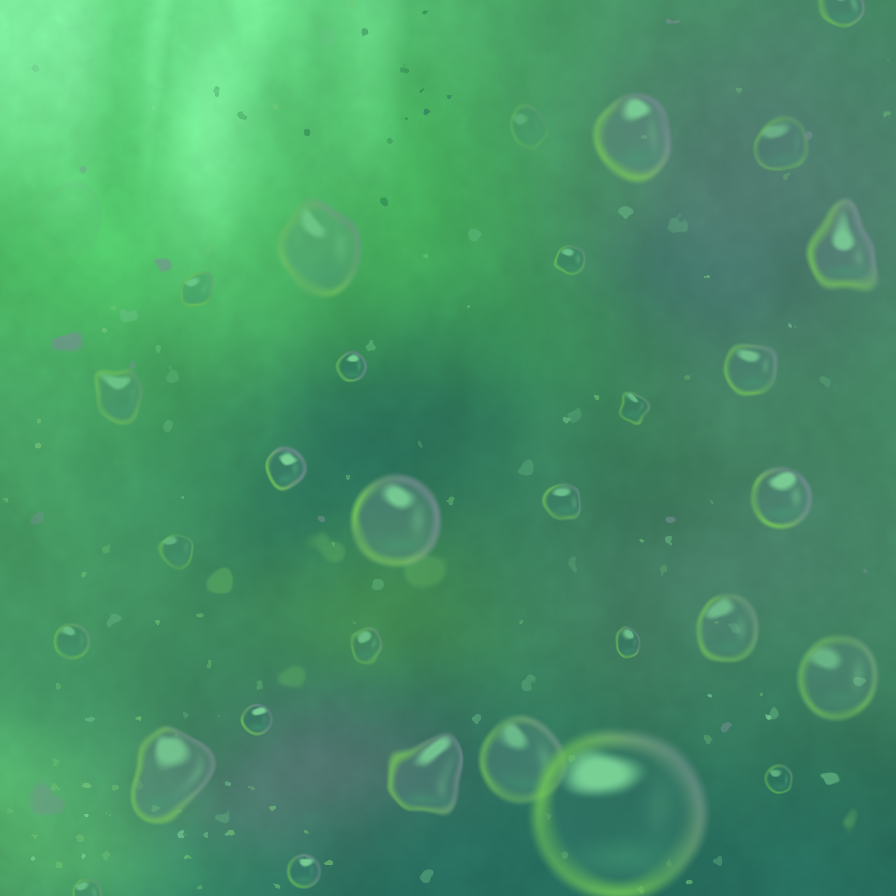
This texture is drawn by a three.js fragment shader. Its source:

```glsl
// Painted underwater scene: soft green and teal washes with light shafts from
// the upper left, scattered wobbly bubbles with lime and lilac rims, and flecks.
// Washes are warped gaussians; bubbles follow a low-discrepancy sequence.
#define BUBBLE_COUNT 34
#define BUBBLE_MIN 0.017
#define BUBBLE_MAX 0.054
#define WOBBLE 0.65
#define WARP 0.15
#define SHAFT_STRENGTH 0.80
#define BRUSH_CONTRAST 0.20
#define LIME vec3(0.48, 0.83, 0.33)
#define LILAC vec3(0.47, 0.56, 0.58)
#define PALE vec3(0.52, 0.88, 0.62)
#define TEAL vec3(0.15, 0.44, 0.38)

varying vec2 vUv;

vec3 hash3(vec2 p) {
  vec3 q = fract(p.xyx * vec3(0.1031, 0.1030, 0.0973));
  q += dot(q, q.yxz + 33.33);
  return fract((q.xxy + q.yzz) * q.zyx);
}

float noise(vec2 p) {
  vec2 i = floor(p), f = fract(p);
  f = f * f * (3.0 - 2.0 * f);
  vec2 e = vec2(0.0, 1.0);
  return mix(mix(hash3(i).x, hash3(i + e.yx).x, f.x),
             mix(hash3(i + e).x, hash3(i + e.yy).x, f.x), f.y);
}

// Each octave is turned to hide the lattice
float fbm(vec2 p) {
  float sum = 0.0, amp = 0.53;
  for (int i = 0; i < 4; i++) {
    sum += amp * noise(p);
    p = mat2(1.6, 1.2, -1.2, 1.6) * p + 17.3;
    amp *= 0.5;
  }
  return sum;
}

// Gaussian falloff, 1 at the centre
float glow(vec2 p, vec2 center, vec2 size) {
  vec2 d = (p - center) / size;
  return exp(-dot(d, d));
}

vec3 water(vec2 uv) {
  vec2 p = uv + WARP * (vec2(fbm(uv * 4.0 + 3.0), fbm(uv * 4.0 + 41.0)) - 0.5);
  vec3 col = mix(vec3(0.15, 0.43, 0.37), vec3(0.24, 0.52, 0.36), smoothstep(0.0, 0.4, p.y));
  col = mix(col, vec3(0.32, 0.49, 0.45), 0.95 * glow(p, vec2(0.83, 0.77), vec2(0.25, 0.22)));
  col = mix(col, vec3(0.26, 0.45, 0.45), 0.70 * glow(p, vec2(0.76, 0.67), vec2(0.11, 0.06)));
  col = mix(col, vec3(0.29, 0.51, 0.42), 0.85 * glow(p, vec2(0.82, 0.37), vec2(0.20, 0.12)));
  col = mix(col, vec3(0.22, 0.55, 0.33), 0.70 * glow(p, vec2(0.58, 0.60), vec2(0.16, 0.12)));
  col = mix(col, vec3(0.22, 0.62, 0.31), 0.85 * glow(p, vec2(0.45, 0.82), vec2(0.14, 0.28)));
  col = mix(col, vec3(0.29, 0.75, 0.38), glow(p, vec2(0.08, 0.79), vec2(0.37, 0.25)));
  col = mix(col, vec3(0.29, 0.65, 0.40), 0.75 * glow(p, vec2(0.0, 0.48), vec2(0.17, 0.18)));
  col = mix(col, vec3(0.17, 0.46, 0.37), 0.95 * glow(p, vec2(0.43, 0.48), vec2(0.21, 0.12)));
  col = mix(col, vec3(0.33, 0.70, 0.42), 0.95 * glow(p, vec2(0.02, 0.08), vec2(0.22, 0.18)));
  col = mix(col, vec3(0.27, 0.57, 0.32), 0.75 * glow(p, vec2(0.41, 0.32), vec2(0.12, 0.07)));
  col = mix(col, vec3(0.33, 0.47, 0.45), 0.90 * glow(p, vec2(0.32, 0.13), vec2(0.14, 0.09)));
  col = mix(col, vec3(0.41, 0.89, 0.53), glow(p, vec2(0.10, 1.06), vec2(0.42, 0.25)));

  // Slanted shafts of light
  float x = uv.x - 0.08 * (uv.y - 0.8);
  float streak = smoothstep(0.25, 0.70, noise(vec2(x * 15.0, uv.y * 1.5)) * 0.6 + 0.4 * noise(vec2(x * 37.0, uv.y * 3.0)));
  float lit = smoothstep(0.70, 0.98, uv.y) * (1.0 - smoothstep(0.15, 0.60, uv.x));
  lit = max(lit * streak, 0.85 * glow(vec2(x, uv.y), vec2(0.23, 0.87), vec2(0.05, 0.14)));
  col = mix(col, vec3(0.53, 0.97, 0.66), SHAFT_STRENGTH * lit);

  // Broad and fine brush variation
  return col * (1.0 + BRUSH_CONTRAST * (fbm(uv * vec2(10.0, 7.0)) - 0.5)
                    + 0.06 * (fbm(uv * 60.0) - 0.5));
}

// One irregular patch per grid cell, kept where its hash falls below density
vec3 flecks(vec3 col, vec2 p, float cells, float size, float soft, float density, vec3 tintA, vec3 tintB) {
  vec2 id = floor(p * cells);
  vec3 rnd = hash3(id + cells * 7.0), pick = hash3(id + 91.0);
  vec2 q = fract(p * cells) - 0.5 - 0.5 * (rnd.xy - 0.5);
  float d = length(q * vec2(1.0, 0.75 + 0.7 * pick.y)) + size * 1.1 * (noise(q * 1.3 / size + rnd.xy * 50.0) - 0.5);
  float radius = size * mix(0.45, 1.0, pick.z);
  float mask = (1.0 - smoothstep(radius * (1.0 - soft), radius, d)) * step(rnd.z, density);
  return mix(col, mix(tintA, tintB, step(0.72, pick.x)), mask * mix(0.25, 0.65, pick.y));
}

vec3 bubble(vec3 col, vec2 p, vec2 center, float radius, vec3 rnd, float strength) {
  vec2 q = (p - center) / radius;
  if (dot(q, q) > 4.0) return col;
  vec2 bend = vec2(noise(q * 1.1 + rnd.xy * 40.0), noise(q * 1.1 + rnd.yz * 40.0 + 9.0)) - 0.5;
  q = (q + WOBBLE * rnd.x * bend) * vec2(1.0 + 0.3 * rnd.x * rnd.z, 1.0);
  float d = length(q);
  float patchy = noise(q * 1.7 + rnd.zx * 30.0);
  float body = 1.0 - smoothstep(0.88, 1.05, d);
  float side = smoothstep(-0.3, 0.9, dot(q, vec2(0.7, 0.4)) + rnd.y - 0.5);
  float rim = body * smoothstep(0.60 + 0.16 * patchy, 0.93, d) * mix(0.45, 1.0, patchy);
  vec2 cap = q - vec2(0.5 * (rnd.y - 0.7), 0.50) + 0.25 * (patchy - 0.5);
  float shine = 1.0 - smoothstep(0.40, 1.05, length(cap / vec2(0.50, 0.30)));
  float glint = glow(q, vec2(0.48, 0.05), vec2(0.16, 0.32));
  float pool = glow(q, vec2(0.05, -0.5), vec2(0.55, 0.22));
  col = mix(col, mix(TEAL, LILAC, rnd.z * 0.8), 0.42 * body * strength);
  col = mix(col, vec3(0.27, 0.63, 0.46), 0.45 * pool * body * strength);
  col = mix(col, mix(LIME, LILAC, side), 0.95 * rim * strength);
  return mix(col, PALE, (0.85 * shine + 0.45 * glint * patchy) * body * strength);
}

void main() {
  vec2 p = vUv;
  vec3 col = water(p);
  float corner = glow(p, vec2(0.12, 0.06), vec2(0.20, 0.12));
  float dusk = glow(p, vec2(0.42, 0.93), vec2(0.11, 0.10));

  // Blurred spots, pale flecks and dark specks
  float shade = 1.0 - smoothstep(0.55, 0.75, p.y - 0.3 * p.x);
  col = flecks(col, p, 7.0, 0.18, 0.55, 0.26 * shade, vec3(0.36, 0.68, 0.38), LILAC);
  col = flecks(col, p, 18.0, 0.18, 0.35, 0.11, vec3(0.42, 0.75, 0.53), LILAC);
  col = flecks(col, p, 37.0, 0.18, 0.30, 0.05 + 0.35 * corner, vec3(0.46, 0.78, 0.46), PALE);
  col = flecks(col, p, 43.0, 0.22, 0.30, 0.25 * dusk, vec3(0.13, 0.43, 0.28), TEAL);

  // Scattered bubbles, sparse where the light enters
  for (int i = 0; i < BUBBLE_COUNT; i++) {
    vec3 rnd = hash3(vec2(float(i), 5.0));
    vec2 center = fract(vec2(0.31, 0.17) + float(i) * vec2(0.7549, 0.5698)) + 0.06 * (rnd.xy - 0.5);
    float open = 1.0 - smoothstep(0.0, 0.12, center.y - 0.66 - 0.5 * max(center.x - 0.3, 0.0));
    float radius = mix(BUBBLE_MIN, BUBBLE_MAX, pow(rnd.z, 1.6));
    col = bubble(col, p, center, radius, rnd, open * mix(0.55, 1.0, rnd.y));
  }
  // Large foreground bubble
  col = bubble(col, p, vec2(0.69, 0.09), 0.100, vec3(0.15, 0.4, 0.2), 1.0);
  gl_FragColor = vec4(col, 1.0);
}
```
